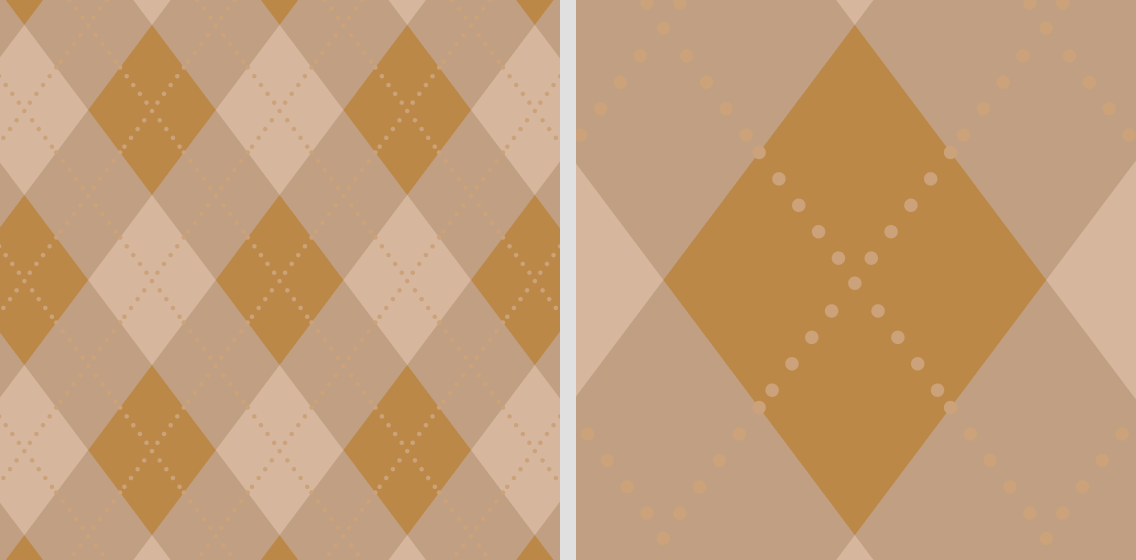
Left, the full canvas; right, a detail of the centre.
This pattern is drawn by a Shadertoy shader. Its source:

```glsl
const vec2 DIAMOND = vec2(0.2279, 0.3037);      // full width and height
const vec2 CENTER = vec2(0.4993, 0.5);
const float DOT_RADIUS = 0.0040;
const float DOT_SPACING = 0.01966;
const float LAST_DOT = 9.0;                     // dots restart in every diamond
const float CROSSING_DOT = 5.0;                 // shared by both stitch lines
const vec2 CROSSING_OFFSET = vec2(0.0, -0.0019);

const vec3 GROUND = vec3(0.753, 0.624, 0.508);
const vec3 PALE = vec3(0.840, 0.716, 0.620);
const vec3 OCHRE = vec3(0.735, 0.532, 0.278);
const vec3 STITCH = vec3(0.795, 0.637, 0.475);

// Coverage of the odd bands along one diagonal axis
float oddBand(float v, float pixel) {
    float edge = 0.5 - abs(mod(v, 2.0) - 1.0);
    return clamp(edge / (pixel * length(1.0 / DIAMOND)) + 0.5, 0.0, 1.0);
}

// Distance to the dots of one stitch line; t runs from 0 to 1 down the diamond
float stitchDistance(float t, float across) {
    float spacing = DOT_SPACING / (0.5 * length(DIAMOND));
    float index = clamp(round(t / spacing), 0.0, LAST_DOT);
    float along = t - index * spacing;
    if (1.0 - t < abs(along)) along = t - 1.0;  // first dot of the next diamond
    else if (index == CROSSING_DOT) return 1.0;
    return length(0.5 * DIAMOND * vec2(along + across, along - across));
}

void mainImage(out vec4 fragColor, in vec2 fragCoord) {
    float pixel = 1.0 / iResolution.y;
    vec2 p = (fragCoord * pixel - CENTER) / DIAMOND;

    // Diagonal axes turn the diamonds into unit squares
    vec2 diagonal = vec2(p.x + p.y, p.x - p.y);
    vec2 cell = diagonal - round(diagonal);

    // Two overlapping sets of bands give the three diamond colours
    float bandA = oddBand(diagonal.x, pixel);
    float bandB = oddBand(diagonal.y, pixel);
    vec3 color = mix(mix(OCHRE, GROUND, bandB), mix(GROUND, PALE, bandB), bandA);

    // Dotted stitches crossing in each diamond
    vec2 local = 0.5 * DIAMOND * vec2(cell.x + cell.y, cell.x - cell.y);
    float d = length(local - CROSSING_OFFSET);
    d = min(d, stitchDistance(0.5 - cell.x, -cell.y));
    d = min(d, stitchDistance(0.5 + cell.y, cell.x));
    float stitch = clamp((DOT_RADIUS - d) / pixel + 0.5, 0.0, 1.0);

    fragColor = vec4(mix(color, STITCH, stitch), 1.0);
}
```
